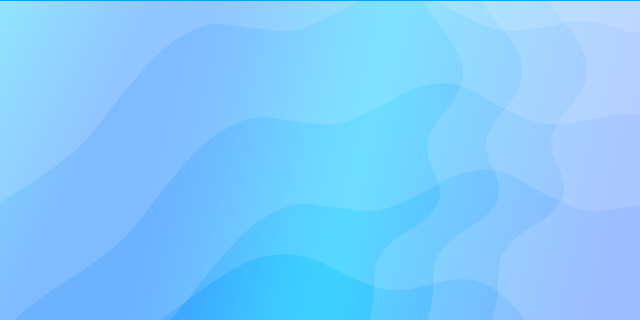
Reproduce this background procedurally as a Shadertoy shader.

```glsl
// Control heights on a 768 x 384 canvas grid, y pointing down
const float RIDGE[19] = float[19](325., 285., 244., 211., 171., 109., 56., 30., 33., 37.,
                                  18., -7., -10., 16., 36., 33., 25., 38., 75.);
const float HILL[19] = float[19](404., 390., 371., 349., 329., 313., 306., 307., 317., 332.,
                                 344., 348., 343., 336., 337., 352., 384., 425., 470.);
const float CURTAIN[19] = float[19](487., 505., 522., 540., 553., 555., 545., 526., 513., 515.,
                                    525., 527., 509., 473., 453., 449., 448., 443., 434.);

// Catmull-Rom curve through evenly spaced knots
float spline(float knots[19], float t) {
    t = clamp(t, 1.0, 16.999);
    int i = int(t);
    float f = fract(t);
    float a = knots[i - 1], b = knots[i], c = knots[i + 1], d = knots[i + 2 > 18 ? 18 : i + 2];
    return b + 0.5 * f * (c - a + f * (2.0 * a - 5.0 * b + 4.0 * c - d
                     + f * (3.0 * (b - c) + d - a)));
}

// Antialiased coverage of the positive side of an edge
float cover(float d) {
    float w = max(fwidth(d), 1e-4);
    return clamp(d / w + 0.5, 0.0, 1.0);
}

// Slanted cyan and periwinkle bands
vec3 bands(vec2 p) {
    vec3 cyan = vec3(0.24, 0.82, 1.0);
    float s = p.x + 0.25 * p.y;
    float corner = clamp(1.0 - (p.x + 0.5 * p.y) / 190.0, 0.0, 1.0);
    vec3 color = mix(vec3(0.24, 0.60, 1.0), cyan, smoothstep(220.0, 490.0, s));
    color = mix(color, vec3(0.32, 0.55, 1.0), clamp((s - 490.0) / 310.0, 0.0, 1.0));
    return mix(color, cyan, corner);
}

void mainImage(out vec4 fragColor, in vec2 fragCoord) {
    vec2 uv = fragCoord / iResolution.xy;
    vec2 p = vec2(uv.x, 1.0 - uv.y) * vec2(768.0, 384.0);
    vec3 white = vec3(1.0);
    float veil = 0.13;
    vec3 color = bands(p);

    // Lowest hill
    color = mix(color, white, veil * cover(spline(HILL, (p.x - 150.0) / 30.0) - p.y));

    for (int i = 0; i < 3; i++) {
        float k = float(i);
        // Shifted copies of the ridge, lighter above
        vec2 q = p - vec2(51.0 * k, k * (116.0 - 4.0 * k));
        color = mix(color, white, veil * cover(spline(RIDGE, (q.x + 100.0) / 50.0) - q.y));

        // Upright curtains, lighter to the right
        q = p - vec2(k * (67.5 + 3.5 * k), -2.5 * k);
        color = mix(color, white, veil * cover(q.x - spline(CURTAIN, (q.y + 24.0) / 24.0)));
    }

    // Thin saturated strip along the top
    color = mix(color, vec3(0.0, 0.64, 1.0), cover(1.2 - p.y));
    fragColor = vec4(color, 1.0);
}
```
